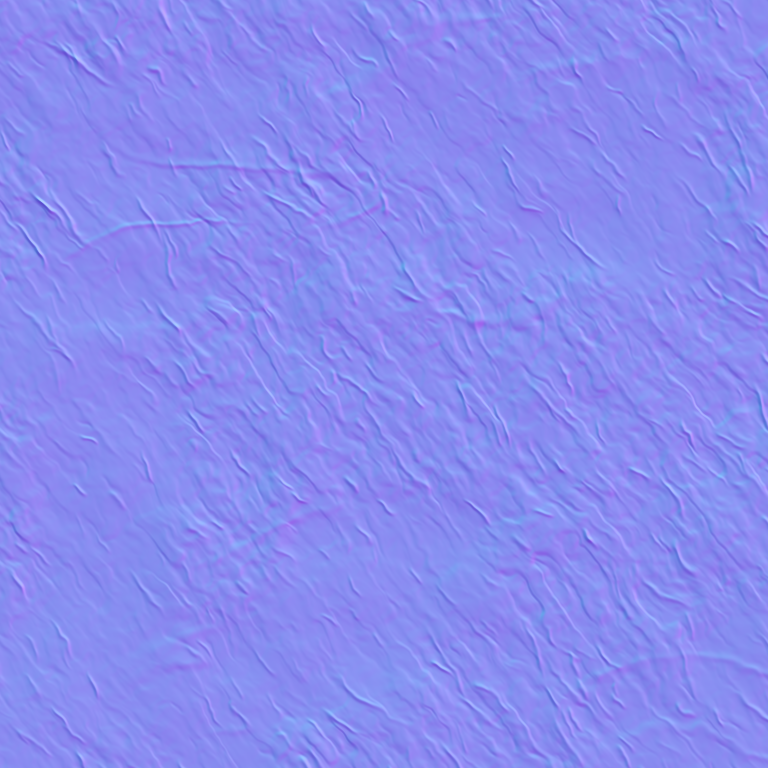
Reproduce this texture map procedurally as a Shadertoy shader.

```glsl
// Tangent-space normal map of a crumpled, creased sheet.
// A height field of slanted creases, stretched grain, faint veins and broad
// swells is differentiated, and its slope is added to a flat normal colour.

const vec3  FLAT_COLOR   = vec3(0.537, 0.549, 0.945);
const vec3  SLOPE_GAIN   = vec3(0.46, 0.60, 0.17);  // slope to colour, per channel
const float GRAIN_ANGLE  = -0.92;     // main crease direction, radians
const float ANGLE_SPREAD = 0.7;
const float CREASE_SIZE  = 0.18;      // cell length of the largest creases
const float CREASE_WIDTH = 0.0032;
const float CREASE_HEIGHT = 0.0019;
const float GRAIN_HEIGHT = 0.0011;
const float CRINKLE_HEIGHT = 0.0009;
const float VEIN_HEIGHT  = 0.0009;
const float SWELL_HEIGHT = 0.0042;
const float SAMPLE_STEP  = 0.0016;    // finite difference distance

float hash(vec2 p) {
    return fract(sin(dot(p, vec2(127.1, 311.7))) * 43758.545);
}

vec4 hash4(vec2 p) {
    return vec4(hash(p), hash(p + 17.3), hash(p + 41.9), hash(p + 73.7));
}

mat2 rotation(float a) {
    float c = cos(a), s = sin(a);
    return mat2(c, -s, s, c);
}

// Value noise with quintic blending, for continuous slopes
float noise(vec2 p) {
    vec2 i = floor(p), f = fract(p);
    f = f * f * f * (f * (f * 6.0 - 15.0) + 10.0);
    vec2 e = vec2(0.0, 1.0);
    return mix(mix(hash(i), hash(i + e.yx), f.x),
               mix(hash(i + e.xy), hash(i + e.yy), f.x), f.y);
}

// Two independent noises, centred on zero, used to bend coordinates
vec2 wander(vec2 p) {
    return vec2(noise(p), noise(p + 31.7)) - 0.5;
}

// Tapered, slightly bent ridges and grooves, one per stretched cell
float creases(vec2 p, float size, float width, float seed) {
    vec2 cell = size * vec2(1.0, 0.4);
    vec2 home = floor(p / cell);
    float h = 0.0;
    for (int y = -1; y <= 1; y++)
    for (int x = -1; x <= 1; x++) {
        vec2 id = home + vec2(x, y);
        vec4 r = hash4(id + seed);
        vec2 q = rotation((r.z - 0.5) * ANGLE_SPREAD) * (p - (id + r.xy) * cell);
        float along = q.x / (size * mix(0.2, 0.5, r.w));
        float across = (q.y + (r.x - 0.5) * 0.05 * size * along * along) / width;
        float strength = mix(-0.6, 1.0, hash(id + seed + 5.7));
        h += strength * abs(strength) * exp(-across * across)
           * (1.0 - smoothstep(0.3, 1.0, abs(along)));
    }
    return h;
}

// Thin folds along a noise contour, fading in and out
float vein(vec2 p, vec2 scale, float width) {
    float d = (noise(p * scale) - 0.5) / width;
    return exp(-d * d) * smoothstep(0.45, 0.8, noise(p * 9.0 + scale));
}

float height(vec2 p) {
    // Wavy coordinates: x runs along the creases, y across them
    vec2 bent = p + 0.014 * wander(p * 13.0) + 0.007 * wander(p * 43.0 + 7.0)
                  + 0.003 * wander(p * 97.0 + 19.0);
    vec2 q = rotation(GRAIN_ANGLE) * bent;
    float rough = mix(0.4, 1.0, smoothstep(0.25, 0.65, noise(p * 7.0 + 3.0)));

    // Creases in three sizes
    float size = CREASE_SIZE, width = CREASE_WIDTH, crease = 0.0;
    for (int i = 0; i < 3; i++) {
        crease += creases(q, size, width, 19.0 * float(i)) * width / CREASE_WIDTH;
        size *= 0.56;
        width *= 0.88;
    }

    // Stretched grain, isotropic roughness and steep-edged crinkles
    float grain = noise(q * vec2(30.0, 85.0))
                + 0.5 * noise(q * vec2(70.0, 150.0) + 9.0)
                + 0.5 * noise(bent * 100.0);
    float crinkle = smoothstep(0.4, 0.65, noise(q * vec2(17.0, 46.0) + 5.0));

    // Veins lying flat and standing, then broad swells
    vec2 curl = bent + 0.12 * wander(p * 5.0 + 2.0);
    float veins = vein(rotation(0.2) * curl, vec2(3.0, 9.0), 0.06)
                + 0.7 * vein(curl + 4.0, vec2(8.0, 3.0), 0.09);
    float swell = noise(p * 4.0 + 11.0) + 0.6 * noise(bent * 13.0 + 23.0);

    return CREASE_HEIGHT * crease * mix(0.6, 1.0, rough)
         + (GRAIN_HEIGHT * grain + CRINKLE_HEIGHT * crinkle) * rough
         + VEIN_HEIGHT * veins + SWELL_HEIGHT * swell;
}

void mainImage(out vec4 fragColor, in vec2 fragCoord) {
    vec2 p = fragCoord / iResolution.y;
    vec2 e = vec2(SAMPLE_STEP, 0.0);
    vec2 slope = vec2(height(p - e.xy) - height(p + e.xy),
                      height(p - e.yx) - height(p + e.yx)) / (2.0 * SAMPLE_STEP);
    slope /= sqrt(1.0 + 2.0 * dot(slope, slope));   // soften the steepest edges

    vec3 color = FLAT_COLOR + SLOPE_GAIN * vec3(slope, slope.x + slope.y);
    fragColor = vec4(clamp(color, 0.0, 1.0), 1.0);
}
```
